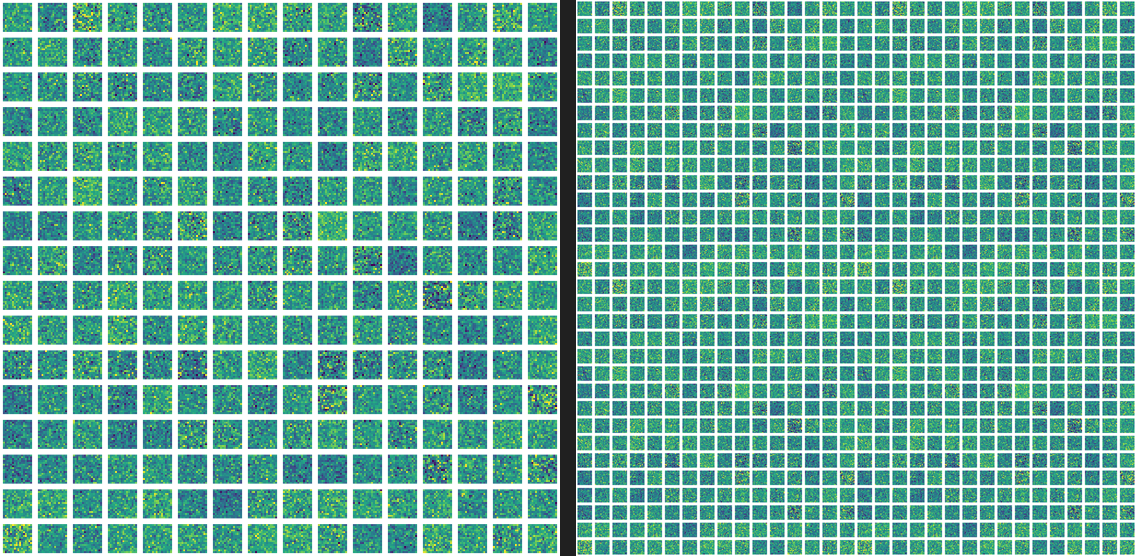
Left, the tile; right, the same tile 2 across and 2 down.
A WebGL 1 fragment shader for this pattern:

```glsl
precision highp float;
// A 16 by 16 grid of square noise swatches on white, each made of 16 by 16 cells.
// Every cell takes a bell-curve random value, shifted and stretched per swatch,
// and shown through a violet-teal-yellow colour ramp. Whole repeats make it tile.

uniform vec2 u_resolution;

const float SWATCHES = 16.0;    // swatches across and down
const float CELLS = 16.0;       // cells across one swatch
const float SWATCH_SIZE = 0.835; // share of the grid pitch
const float CELL_BLUR = 0.5;    // softness of cell edges, in pixels
const vec3 PAPER = vec3(1.0);

float hash(vec2 p, float seed) {
  return fract(sin(dot(p, vec2(12.9898, 78.233)) + seed * 37.719) * 43758.5453);
}

// Bell-curve random number with mean 0 and deviation 1
float gaussian(vec2 p, float seed) {
  float radius = sqrt(-2.0 * log(max(hash(p, seed), 0.0001)));
  return radius * cos(6.2831853 * hash(p, seed + 1.0));
}

// Colour ramp over 0..1 in five equal steps
vec3 ramp(float value) {
  float t = clamp(value, 0.0, 1.0) * 5.0;
  vec3 c = mix(vec3(0.267, 0.005, 0.329), vec3(0.254, 0.265, 0.530), clamp(t, 0.0, 1.0));
  c = mix(c, vec3(0.164, 0.471, 0.558), clamp(t - 1.0, 0.0, 1.0));
  c = mix(c, vec3(0.135, 0.659, 0.518), clamp(t - 2.0, 0.0, 1.0));
  c = mix(c, vec3(0.478, 0.821, 0.318), clamp(t - 3.0, 0.0, 1.0));
  return mix(c, vec3(0.993, 0.906, 0.144), clamp(t - 4.0, 0.0, 1.0));
}

// Colour of one cell, held at the border of its swatch
vec3 cellColor(vec2 swatch, vec2 cell, float mean, float contrast) {
  vec2 id = swatch * CELLS + clamp(cell, 0.0, CELLS - 1.0);
  return ramp(mean + contrast * gaussian(id, 1.0));
}

// Square cells whose shared edges blend over the given width
vec3 swatchColor(vec2 swatch, vec2 p, vec2 blur) {
  float mean = 0.525 + 0.055 * gaussian(swatch, 5.0);
  float spread = hash(swatch, 9.0);
  float contrast = 0.135 + 0.03 * spread + 0.09 * pow(spread, 8.0);
  vec2 corner = floor(p + 0.5);
  vec2 blend = clamp((p - corner) / blur + 0.5, 0.0, 1.0);
  vec3 lower = mix(cellColor(swatch, corner - 1.0, mean, contrast),
                   cellColor(swatch, corner - vec2(0.0, 1.0), mean, contrast), blend.x);
  vec3 upper = mix(cellColor(swatch, corner - vec2(1.0, 0.0), mean, contrast),
                   cellColor(swatch, corner, mean, contrast), blend.x);
  return mix(lower, upper, blend.y);
}

// Coverage of a centred square, smoothed over one pixel
float squareMask(vec2 p, float size, vec2 pixel) {
  vec2 cover = clamp((0.5 * size - abs(p)) / pixel + 0.5, 0.0, 1.0);
  return cover.x * cover.y;
}

void main() {
  vec2 grid = gl_FragCoord.xy / u_resolution * SWATCHES;
  vec2 pixel = SWATCHES / u_resolution;
  vec2 swatch = mod(floor(grid), SWATCHES);
  vec2 local = fract(grid) - 0.5;

  // Cell coordinates inside the swatch
  float cellScale = CELLS / SWATCH_SIZE;
  vec2 cellPos = local * cellScale + 0.5 * CELLS;
  vec3 noise = swatchColor(swatch, cellPos, pixel * cellScale * CELL_BLUR);

  float mask = squareMask(local, SWATCH_SIZE, pixel);
  gl_FragColor = vec4(mix(PAPER, noise, mask), 1.0);
}
```
